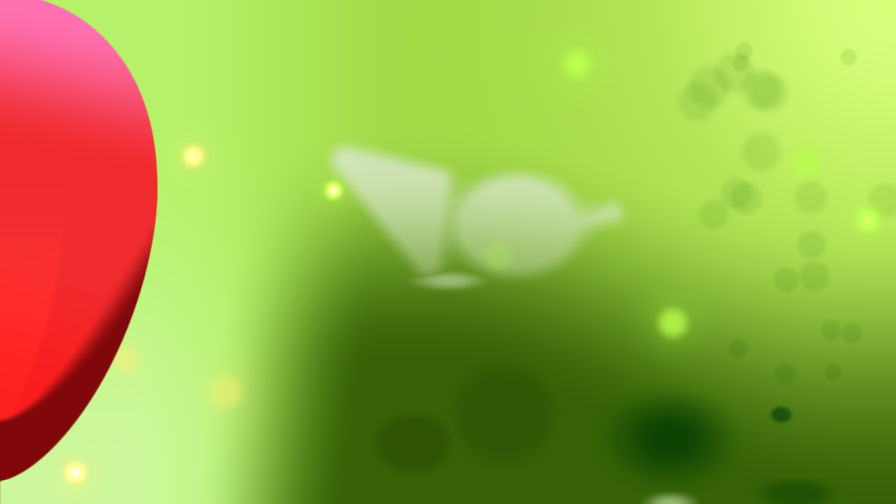
Write a Shadertoy shader that draws this background.

```glsl
// A red petal beside a pale blurred butterfly, on a green field of soft lights.

const vec3 LEAF = vec3(0.64, 0.85, 0.28);
const vec3 LIME = vec3(0.71, 0.95, 0.41);
const vec3 MIST = vec3(0.80, 0.97, 0.61);
const vec3 SUN = vec3(0.84, 1.00, 0.48);
const vec3 MOSS = vec3(0.21, 0.38, 0.02);
const vec3 PINE = vec3(0.02, 0.24, 0.01);
const vec3 RED = vec3(0.94, 0.17, 0.18);
const vec3 PINK = vec3(1.00, 0.44, 0.69);
const vec3 MAROON = vec3(0.50, 0.03, 0.04);

// Each light: x, y, radius, strength
const int LIGHTS = 10;
const vec4 lights[LIGHTS] = vec4[LIGHTS](
    vec4(1.146, 0.873, 0.040, 0.75), vec4(0.384, 0.690, 0.032, 0.85),
    vec4(0.662, 0.622, 0.025, 1.00), vec4(1.600, 0.676, 0.038, 0.65),
    vec4(1.722, 0.564, 0.036, 0.80), vec4(1.335, 0.359, 0.040, 0.75),
    vec4(0.448, 0.223, 0.044, 0.60), vec4(0.150, 0.062, 0.031, 1.00),
    vec4(0.248, 0.287, 0.034, 0.55), vec4(0.988, 0.492, 0.038, 0.26));

vec3 hash3(float n) {
    vec3 q = fract(vec3(n) * vec3(0.1031, 0.1030, 0.0973));
    q += dot(q, q.yzx + 33.33);
    return fract((q.xxy + q.yzz) * q.zyx);
}

// 1 inside a soft ellipse, 0 outside
float softSpot(vec2 p, vec2 center, vec2 radii, float core) {
    return 1.0 - smoothstep(core, 1.0, length((p - center) / radii));
}

float segmentDistance(vec2 p, vec2 a, vec2 b) {
    vec2 pa = p - a, ba = b - a;
    return length(pa - ba * clamp(dot(pa, ba) / dot(ba, ba), 0.0, 1.0));
}

float ellipseDistance(vec2 p, vec2 center, vec2 radii) {
    return (length((p - center) / radii) - 1.0) * min(radii.x, radii.y);
}

float cross2(vec2 a, vec2 b) { return a.x * b.y - a.y * b.x; }

// Triangle with clockwise corners
float triangleDistance(vec2 p, vec2 a, vec2 b, vec2 c) {
    float edge = min(segmentDistance(p, a, b),
                 min(segmentDistance(p, b, c), segmentDistance(p, c, a)));
    float side = max(cross2(b - a, p - a), max(cross2(c - b, p - b), cross2(a - c, p - c)));
    return side < 0.0 ? -edge : edge;
}

float smoothMin(float a, float b, float k) {
    float h = max(k - abs(a - b), 0.0) / k;
    return min(a, b) - h * h * k * 0.25;
}

vec3 meadow(vec2 p) {
    vec3 col = mix(LEAF, LIME, smoothstep(0.85, 0.30, p.x));
    col = mix(col, MIST, smoothstep(0.62, 0.25, p.x) * smoothstep(0.75, 0.05, p.y));
    col = mix(col, SUN, exp(-4.5 * dot(p - vec2(1.78, 1.0), p - vec2(1.78, 1.0))));
    // Shade rises from below and thins towards the right
    float right = smoothstep(0.85, 1.70, p.x);
    float shade = smoothstep(mix(0.75, 0.58, right), mix(0.26, -0.02, right), p.y);
    shade *= smoothstep(0.38, 0.70, p.x - 0.14 * p.y);
    return mix(col, MOSS, shade);
}

vec3 addShadows(vec3 col, vec2 p) {
    for (int i = 0; i < 22; i++) {
        vec3 h = hash3(float(i) + 7.0);
        vec2 center = vec2(1.38 + 0.40 * h.x, 0.22 + 0.70 * h.y);
        float spot = softSpot(p, center, vec2(0.018 + 0.035 * h.z), 0.55);
        col *= 1.0 - vec3(0.09, 0.06, 0.12) * spot;
    }
    col *= 1.0 - 0.13 * softSpot(p, vec2(0.82, 0.12), vec2(0.09, 0.07), 0.6);
    col *= 1.0 - 0.10 * softSpot(p, vec2(1.00, 0.18), vec2(0.12), 0.6);
    col = mix(col, PINE, 0.85 * softSpot(p, vec2(1.33, 0.13), vec2(0.16, 0.12), 0.1));
    col = mix(col, PINE, 0.65 * softSpot(p, vec2(1.55, 0.177), vec2(0.028, 0.022), 0.4));
    return mix(col, PINE, 0.45 * softSpot(p, vec2(1.58, 0.02), vec2(0.10, 0.04), 0.3));
}

vec3 addButterfly(vec3 col, vec2 p) {
    float d = triangleDistance(p, vec2(0.688, 0.681), vec2(0.868, 0.637), vec2(0.850, 0.482)) - 0.028;
    d = smoothMin(d, ellipseDistance(p, vec2(1.025, 0.553), vec2(0.130, 0.100)), 0.04);
    d = smoothMin(d, segmentDistance(p, vec2(1.12, 0.55), vec2(1.215, 0.577)) - 0.018, 0.03);
    float lowerEdge = softSpot(p, vec2(0.89, 0.443), vec2(0.095, 0.025), 0.1);
    float height = smoothstep(0.43, 0.71, p.y);
    float cover = smoothstep(0.022, -0.022, d) * mix(0.38, 0.86, height);
    cover = max(cover, 0.52 * lowerEdge);
    return mix(col, vec3(0.85, 0.90, 0.80), cover);
}

vec3 addLights(vec3 col, vec2 p) {
    for (int i = 0; i < LIGHTS; i++) {
        vec4 L = lights[i];
        float r = length(p - L.xy) / L.z;
        vec3 tint = mix(vec3(1.0, 0.93, 0.48), vec3(0.72, 1.0, 0.28), smoothstep(0.35, 0.75, L.x));
        float glow = 0.75 * smoothstep(1.05, 0.35, r) + 0.25 * exp(-0.5 * r * r);
        col = mix(col, tint, L.w * glow);
        col += smoothstep(0.7, 1.0, L.w) * 0.45 * exp(-6.0 * r * r);
    }
    return mix(col, vec3(0.76, 0.86, 0.62), 0.7 * softSpot(p, vec2(1.33, 0.0), vec2(0.07, 0.03), 0.1));
}

// Right-hand outline of the petal at height y
float petalEdge(float y) {
    float t = y - 0.618;
    float upper = sqrt(1.0 - pow(clamp(t / 0.394, 0.0, 1.0), 2.3));
    float lower = pow(1.0 - pow(clamp(-t / 0.572, 0.0, 1.0), 1.7), 0.65);
    return 0.3125 * (t > 0.0 ? upper : lower);
}

vec3 petalColor(vec2 p) {
    vec3 col = mix(RED, PINK, smoothstep(0.72, 1.0, p.y + 0.22 * p.x));
    col = mix(col, vec3(1.0, 0.09, 0.09), 0.75 * smoothstep(0.55, 0.20, p.y + 0.3 * p.x));
    float ridge = 0.13 - 0.55 * pow(max(0.62 - p.y, 0.0), 2.0);
    col += vec3(0.04, 0.02, 0.01) * smoothstep(0.006, -0.006, p.x - ridge) * smoothstep(0.65, 0.4, p.y);
    // Folded underside, softer towards the outer rim
    float fold = 0.162 + 0.294 * pow(p.x / 0.287, 1.6);
    float blur = mix(0.012, 0.085, smoothstep(0.0, 0.28, p.x));
    return mix(col, MAROON, smoothstep(blur, -0.35 * blur, p.y - fold));
}

void mainImage(out vec4 fragColor, in vec2 fragCoord) {
    vec2 p = fragCoord / iResolution.y;
    vec3 col = addShadows(meadow(p), p);
    col = addLights(addButterfly(col, p), p);
    float d = p.x - petalEdge(p.y);
    float aa = max(fwidth(d), 1.0 / iResolution.y);
    col = mix(col, petalColor(p), smoothstep(aa, -aa, d));
    fragColor = vec4(clamp(col, 0.0, 1.0), 1.0);
}
```
